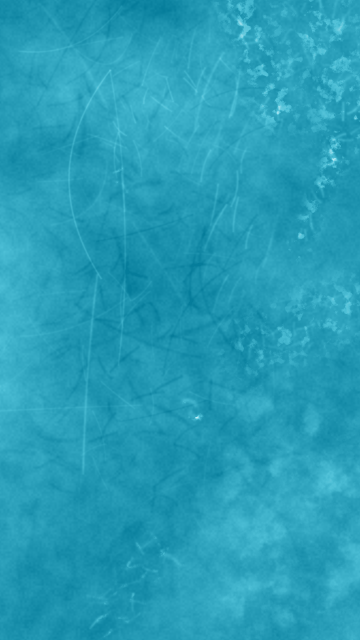
Reproduce this texture procedurally as a Shadertoy shader.

```glsl
// Turquoise ice: soft mottled depth crossed by hair-thin bent fibres,
// slanted pale scratches and clusters of frosty crystals. Fibres are bent
// segments, scratches are scattered per cell, frost is masked fractal noise.

vec2 hash2(vec2 p) {
    vec3 q = fract(vec3(p.xyx) * vec3(0.1031, 0.1030, 0.0973));
    q += dot(q, q.yzx + 33.33);
    return fract((q.xx + q.yz) * q.zy);
}

float noise(vec2 p) {
    vec2 i = floor(p), f = fract(p), e = vec2(0, 1);
    f = f * f * (3.0 - 2.0 * f);
    return mix(mix(hash2(i).x, hash2(i + e.yx).x, f.x),
               mix(hash2(i + e.xy).x, hash2(i + e.yy).x, f.x), f.y);
}

float fbm(vec2 p) {
    float sum = 0.0, gain = 0.5;
    for (int i = 0; i < 4; i++, gain *= 0.5) {
        p = mat2(1.6, 1.2, -1.2, 1.6) * p + 7.3;
        sum += gain * noise(p);
    }
    return sum;
}

// Soft stroke from a to b, bowed sideways by bend
float fibre(vec2 p, vec2 a, vec2 b, float bend, float width) {
    float len = length(b - a);
    vec2 along = (b - a) / len;
    float t = dot(p - a, along), h = clamp(t / len, 0.0, 1.0);
    float side = dot(p - a, vec2(-along.y, along.x)) - 4.0 * bend * h * (1.0 - h);
    float slope = 4.0 * bend * (1.0 - 2.0 * h) / len;
    vec2 d = vec2(t - h * len, side / sqrt(1.0 + slope * slope));
    return exp(-dot(d, d) / (width * width));
}

// Broad capsule-shaped weight
float zone(vec2 p, vec2 a, vec2 b, float radius) {
    return fibre(p, a, b, 0.0, radius);
}

// Scattered scratches, one per cell
float scratches(vec2 p, float cells, float angle, float spread, float width) {
    vec2 q = p * cells, id = floor(q);
    float sum = 0.0;
    for (int k = 0; k < 9; k++) {
        vec2 c = id + vec2(k % 3 - 1, k / 3 - 1);
        vec2 r = hash2(c + cells * 3.7), s = hash2(c + cells + 61.0);
        float turn = angle + spread * (r.x - 0.5);
        vec2 arm = vec2(cos(turn), sin(turn)) * (0.35 + 0.5 * s.x);
        vec2 mid = c + hash2(c + 19.0);
        sum += r.y * fibre(q, mid - arm, mid + arm, 0.2 * (s.y - 0.5), width * cells);
    }
    return sum;
}

void mainImage(out vec4 fragColor, in vec2 fragCoord) {
    vec2 p = fragCoord / iResolution.y;
    p.x += 0.5 * (0.5625 - iResolution.x / iResolution.y);
    float hair = max(0.0016, 0.8 / iResolution.y);

    // Broad light and mottled depth
    float tone = 0.29 + 0.7 * (fbm(p * 4.0) - 0.47) + 0.55 * (fbm(p * 20.0) - 0.47);
    tone += 0.38 * zone(p, vec2(-0.02, 0.25), vec2(-0.02, 0.65), 0.08);
    tone += 0.22 * zone(p, vec2(0.06, 0.87), vec2(0.30, 0.82), 0.10);
    tone += 0.12 * zone(p, vec2(0.38, 0.10), vec2(0.52, 0.24), 0.14);
    tone -= 0.30 * zone(p, vec2(-0.02, 0.74), vec2(0.13, 0.78), 0.035);
    tone -= 0.28 * zone(p, vec2(0.0, 0.99), vec2(0.26, 0.98), 0.05);
    tone -= 0.13 * zone(p, vec2(0.24, 0.50), vec2(0.42, 0.40), 0.13);

    // Tangle of soft dark and light fibres
    float tangle = zone(p, vec2(0.20, 0.82), vec2(0.24, 0.38), 0.21);
    tone -= (0.06 + 0.18 * tangle) * scratches(p, 14.0, 0.6, 6.3, 0.0042);
    tone -= (0.05 + 0.20 * tangle) * scratches(p + 0.31, 27.0, 2.2, 3.5, 0.0026);
    tone += 0.22 * tangle * scratches(p + 0.57, 18.0, 1.2, 4.0, hair);
    for (int i = 0; i < 20; i++) {
        vec2 r = hash2(vec2(i, 5)), s = hash2(vec2(i, 83));
        vec2 mid = vec2(0.08 + 0.32 * r.x, 0.34 + 0.6 * r.y);
        vec2 arm = vec2(cos(3.1 * s.x), sin(3.1 * s.x)) * (0.04 + 0.08 * s.y);
        float line = fibre(p, mid - arm, mid + arm, 0.05 * (r.x + s.y - 1.0), hair * (1.0 + s.x));
        tone += line * (i % 3 == 0 ? 0.16 : -0.16);
    }

    // Long bright hairs
    float hairs = fibre(p, vec2(0.172, 0.89), vec2(0.158, 0.565), -0.057, hair);
    hairs += 0.6 * fibre(p, vec2(0.172, 0.89), vec2(0.195, 0.67), 0.004, hair);
    hairs += 0.7 * fibre(p, vec2(0.190, 0.73), vec2(0.185, 0.43), 0.008, hair);
    hairs += 0.9 * fibre(p, vec2(0.152, 0.57), vec2(0.130, 0.26), -0.004, hair * 1.3);
    hairs += 0.6 * fibre(p, vec2(0.03, 0.92), vec2(0.19, 0.99), -0.025, hair);
    tone += 0.42 * hairs;

    // Slanted bundles of pale scratches
    float bundle = zone(p, vec2(0.33, 0.90), vec2(0.37, 0.57), 0.06);
    tone += 0.50 * bundle * scratches(p, 20.0, 1.3, 0.4, 0.0020);
    tone += 0.40 * bundle * scratches(p + 0.4, 13.0, 1.2, 0.3, 0.0026);
    tone += 0.45 * zone(p, vec2(0.21, 0.79), vec2(0.32, 0.90), 0.05) * scratches(p, 38.0, 2.0, 1.5, 0.0017);

    // Frosty crystals on the right, haze beneath, flecks at the bottom
    float frost = zone(p, vec2(0.37, 1.0), vec2(0.43, 0.83), 0.03);
    frost += 0.8 * zone(p, vec2(0.49, 1.0), vec2(0.54, 0.82), 0.065);
    frost += 1.1 * zone(p, vec2(0.55, 0.82), vec2(0.465, 0.61), 0.016);
    frost += 0.7 * zone(p, vec2(0.40, 0.46), vec2(0.55, 0.52), 0.05);
    float grains = smoothstep(0.47, 0.70, fbm(p * 48.0));
    float shards = scratches(p, 52.0, 1.0, 2.6, 0.0024);
    tone += frost * (0.85 * grains + 0.42 * shards - 0.10);
    float haze = smoothstep(0.24, 0.42, p.x) * smoothstep(0.50, 0.30, p.y);
    tone += haze * (0.40 * smoothstep(0.45, 0.70, fbm(p * 13.0)) + 0.12 * grains);
    float flecks = zone(p, vec2(0.17, 0.03), vec2(0.23, 0.13), 0.035);
    flecks += zone(p, vec2(0.19, 0.74), vec2(0.20, 0.69), 0.014);
    tone += flecks * (0.7 * grains * shards + 0.35 * shards - 0.12);

    // Ragged glints and fine grain
    float glints = fibre(p, vec2(0.288, 0.374), vec2(0.306, 0.367), 0.003, 0.0035);
    glints += fibre(p, vec2(0.298, 0.354), vec2(0.312, 0.350), -0.003, 0.0045);
    glints += 0.7 * fibre(p, vec2(0.252, 0.134), vec2(0.28, 0.118), 0.004, 0.004);
    tone += glints * (0.5 + 1.4 * grains) + 0.16 * (noise(p * 300.0) - 0.5);

    vec3 colour = mix(vec3(0.085, 0.55, 0.66), vec3(0.30, 0.75, 0.84), clamp(tone, -0.3, 1.0));
    colour = mix(colour, vec3(0.80, 0.95, 0.98), smoothstep(0.9, 2.1, tone));
    fragColor = vec4(colour, 1.0);
}
```
